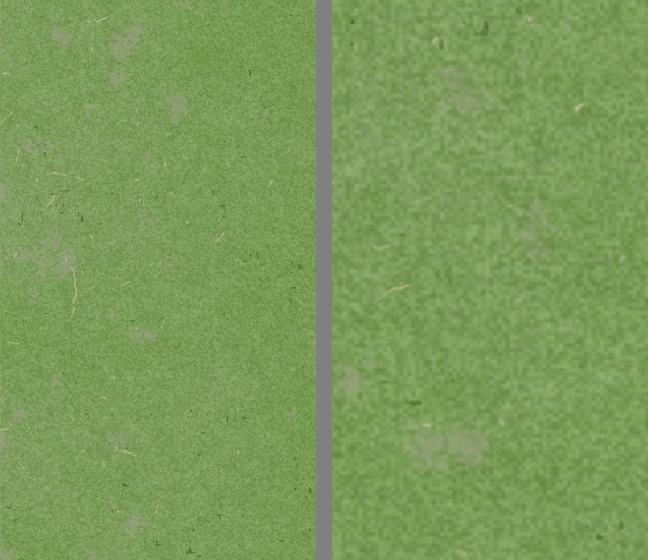
Left, the full canvas; right, a detail of the centre.
Write a Shadertoy shader that draws this texture.

```glsl
// Worn green board: fine fibrous grain over slow fading between fresh and greyed
// green, with dusty scuffs and pale broken scratches.
// Grain and scuffs are value noise; scratches are bent segments scattered on grids.

float hash(vec2 p) {
    vec3 q = fract(vec3(p.xyx) * 0.1031);
    q += dot(q, q.yzx + 33.33);
    return fract((q.x + q.y) * q.z);
}

float noise(vec2 p) {
    vec2 i = floor(p), f = fract(p);
    f = f * f * (3.0 - 2.0 * f);
    return mix(mix(hash(i), hash(i + vec2(1, 0)), f.x),
               mix(hash(i + vec2(0, 1)), hash(i + vec2(1, 1)), f.x), f.y);
}

float fbm(vec2 p) {
    float sum = 0.0, gain = 0.5;
    for (int i = 0; i < 4; i++) {
        sum += gain * noise(p);
        p = mat2(1.6, 1.2, -1.2, 1.6) * p + 7.3;
        gain *= 0.5;
    }
    return sum / 0.9375;
}

// Wear is strongest left of the middle and fades toward the right.
float wearAt(vec2 p) {
    float left = 1.0 - smoothstep(0.18, 0.42, p.x);
    float band = smoothstep(0.0, 0.3, p.y) * (1.0 - smoothstep(0.75, 1.0, p.y));
    return left * (0.35 + 0.65 * band);
}

// At most one bent, tapering segment per cell; lengths are in cells.
float scratches(vec2 p, float cells, float halfLength, float width, float chance, float seed) {
    vec2 g = p * cells;
    float cover = 0.0, pixel = 1.0 / iResolution.y;
    for (int y = -1; y <= 1; y++)
    for (int x = -1; x <= 1; x++) {
        vec2 id = floor(g) + vec2(x, y), key = id + seed;
        vec2 centre = id + vec2(hash(key + 11.7), hash(key + 23.1));
        float present = step(hash(key + 5.3), chance * (0.25 + wearAt(centre / cells)));
        float angle = 0.5 + 3.1416 * (hash(key + 41.9) - 0.25);
        vec2 axis = vec2(cos(angle), sin(angle)), d = g - centre;
        float along = dot(d, axis);
        float reach = halfLength * (0.4 + 0.6 * hash(key + 61.3));
        float bend = (hash(key + 73.7) - 0.5) * along * along / reach;
        float wobble = 0.12 * reach * (noise(vec2(along * 5.0 / reach, hash(key) * 90.0)) - 0.5);
        float across = abs(dot(d, vec2(-axis.y, axis.x)) - bend - wobble) / cells;
        float line = 1.0 - smoothstep(width * 0.3, width + pixel * 0.8, across);
        float taper = 1.0 - smoothstep(0.6, 1.0, abs(along) / reach);
        cover = max(cover, present * line * taper * (0.4 + 0.6 * hash(key + 87.1)));
    }
    return cover;
}

void mainImage(out vec4 fragColor, in vec2 fragCoord) {
    vec2 p = fragCoord / iResolution.y;
    float wear = wearAt(p);

    // Slow fading, mottling and fine grain
    float fade = 0.32 + 0.28 * wear + 0.9 * (fbm(p * 5.0 + 3.0) - 0.5);
    float mottle = fbm(p * 42.0 + 19.0) - 0.5;
    float grain = noise(p * 410.0) - 0.5;
    float fibre = noise(mat2(0.8, 0.6, -0.6, 0.8) * p * vec2(190.0, 250.0) + 31.0) - 0.5;
    float tint = noise(p * 330.0 + 57.0) - 0.5;
    vec3 freshGreen = vec3(0.45, 0.60, 0.30);
    vec3 greyedGreen = vec3(0.515, 0.62, 0.40);
    vec3 color = mix(freshGreen, greyedGreen, clamp(fade + 0.35 * mottle + 0.6 * tint, 0.0, 1.0));
    color += 0.10 * grain + 0.05 * fibre + 0.03 * mottle;

    // Dusty scuffs, ragged at the rim
    float scuff = fbm(p * vec2(19.0, 15.0) + 71.0) + 0.16 * wear + 0.12 * fibre;
    color = mix(color, vec3(0.60, 0.62, 0.50), 0.6 * smoothstep(0.74, 0.88, scuff));

    // Pale scratches, from long to tiny, broken up by the grain
    float marks = 0.9 * scratches(p, 3.2, 0.28, 0.0010, 0.40, 3.0);
    marks = max(marks, 0.8 * scratches(p, 13.0, 0.34, 0.0008, 0.32, 130.0));
    marks = max(marks, 0.8 * scratches(p, 32.0, 0.22, 0.0014, 0.14, 270.0));
    marks *= smoothstep(0.15, 0.6, noise(p * 130.0 + 13.0));
    color = mix(color, vec3(0.80, 0.76, 0.64), marks);

    // Rare dark specks
    float speck = smoothstep(0.86, 0.95, noise(p * 150.0 + 91.0)) * step(0.72, noise(p * 23.0));
    color -= 0.12 * speck;

    // Rubbed left edge
    float rubbed = 1.0 - smoothstep(0.0005, 0.004, p.x);
    color = mix(color, vec3(0.63, 0.63, 0.53), 0.5 * rubbed * noise(p * 60.0));

    fragColor = vec4(clamp(color, 0.0, 1.0), 1.0);
}
```
